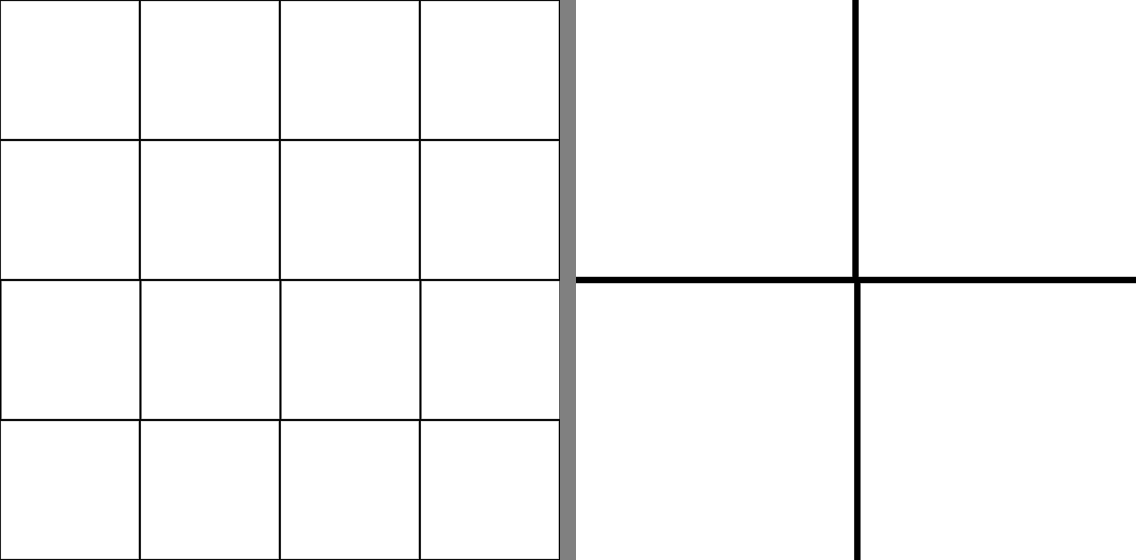
Left: the whole. Right: its middle third, enlarged.
Give the GLSL for this pattern, as a WebGL 2 fragment shader.

```glsl
#version 300 es
precision highp float;
// Draws a seamless grid of thin black lines on white, with one row nudged sideways.

#define REPEATS 4.0          // cells across and down
#define LINE_WIDTH 0.0038    // in canvas widths
#define FEATHER 0.75         // edge softening, in output samples
#define BASE_OFFSET -0.0003  // sideways offset of the upright lines
#define NUDGE 0.0011         // extra offset in the nudged row
#define NUDGED_ROW 1.0       // counted from the bottom, starting at 0
#define PAPER vec3(1.0)
#define INK vec3(0.0)

uniform vec2 u_resolution;
out vec4 fragColor;

// Distance to the nearest cell border on each axis, in canvas units.
vec2 borderDistance(vec2 p) {
    vec2 cell = fract(p * REPEATS);
    return min(cell, 1.0 - cell) / REPEATS;
}

void main() {
    vec2 uv = gl_FragCoord.xy / u_resolution;

    // Shift the upright lines row by row.
    float row = mod(floor(uv.y * REPEATS), REPEATS);
    float isNudged = 1.0 - step(0.5, abs(row - NUDGED_ROW));
    uv.x -= BASE_OFFSET + NUDGE * isNudged;

    // Soft-edged strokes on both axes.
    vec2 edge = borderDistance(uv) - 0.5 * LINE_WIDTH;
    vec2 blur = FEATHER / u_resolution;
    vec2 stroke = 1.0 - smoothstep(-blur, blur, edge);

    float coverage = max(stroke.x, stroke.y);
    fragColor = vec4(mix(PAPER, INK, coverage), 1.0);
}
```
